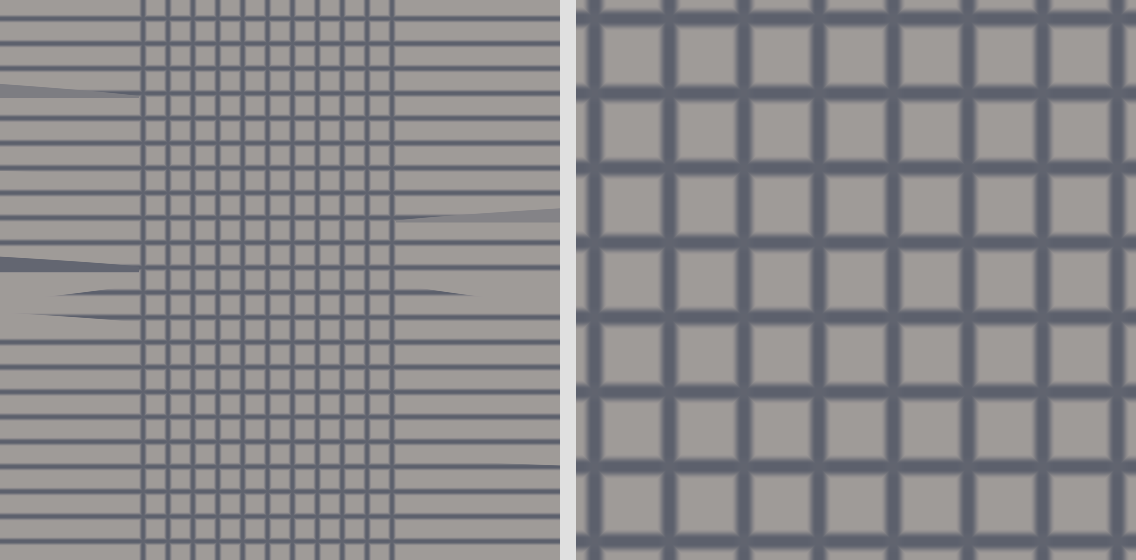
Left, the full canvas; right, a detail of the centre.
Give the GLSL for this pattern, as a Shadertoy shader.

```glsl
// Soft slate rules on warm grey, crossed into a grid by a central band, with tapered wear at the sides.
#define CELLS 22.5        // repeats across and down
#define CORE 0.045        // half width of the solid rule, in cells
#define FADE 0.165        // half width where the rule has faded out
#define BAND_CENTER -0.5  // centre of the crossed band, in cells
#define BAND_HALF 5.0     // half span of the upright rules, in cells
#define WEAR_LIMIT 0.19   // straight side of each worn wedge
#define WEAR_BEND 0.8     // curvature of the tapered side
#define CROSS_LIFT 0.07   // lightening where two rules overlap
#define GROUND vec3(0.624, 0.606, 0.598)
#define RULE vec3(0.360, 0.376, 0.424)

// Wedge along a rule: side, row height, edge near the band, edge at the border, darkness
struct Wear { float side, row, inner, outer, tone; };

const int WEAR_COUNT = 8;
const Wear WEARS[WEAR_COUNT] = Wear[WEAR_COUNT](
    Wear(-1.0,  7.5, -0.12, 0.38, 0.50),
    Wear(-1.0,  4.5, -0.30, -0.12, 0.0),
    Wear(-1.0,  0.5,  0.03, 0.44, 0.90),
    Wear(-1.0, -0.5,  0.36, -0.38, 0.0),
    Wear(-1.0, -1.5, -0.22, 0.20, 0.0),
    Wear( 1.0,  2.5, -0.12, 0.38, 0.40),
    Wear( 1.0, -0.5,  0.38, -0.55, 0.0),
    Wear( 1.0, -7.5,  0.34, 0.05, 0.0));

// Soft rule through the middle of every cell
float rule(float x, float px) {
    float d = abs(fract(x) - 0.5);
    return 1.0 - smoothstep(CORE - 0.5 * px, FADE + 0.5 * px, d);
}

// Coverage of one worn wedge
float wedge(Wear w, vec2 p, float px) {
    float start = BAND_HALF + w.side * BAND_CENTER + FADE;
    float t = (w.side * p.x - start) / (0.5 * CELLS - start);
    float edge = mix(w.inner, w.outer, pow(clamp(t, 0.0, 1.0), WEAR_BEND));
    float direction = w.outer > w.inner ? 1.0 : -1.0;
    float y = direction * (p.y - w.row);
    float inside = min(direction * edge - y, y + WEAR_LIMIT);
    return smoothstep(-0.5 * px, 0.5 * px, inside) * step(0.0, t);
}

void mainImage(out vec4 fragColor, in vec2 fragCoord) {
    float px = CELLS / iResolution.y;
    vec2 p = (fragCoord - 0.5 * iResolution.xy) * px;

    // Level rules everywhere, upright rules only in the band
    float level = rule(p.y, px);
    float band = step(abs(p.x - BAND_CENTER), BAND_HALF + 0.5);
    float upright = rule(p.x, px) * band;

    // Worn wedges replace the level rules beside the band
    for (int i = 0; i < WEAR_COUNT; i++) {
        level = mix(level, WEARS[i].tone, wedge(WEARS[i], p, px));
    }

    float ink = max(level, upright) - CROSS_LIFT * level * upright;
    fragColor = vec4(mix(GROUND, RULE, ink), 1.0);
}
```
